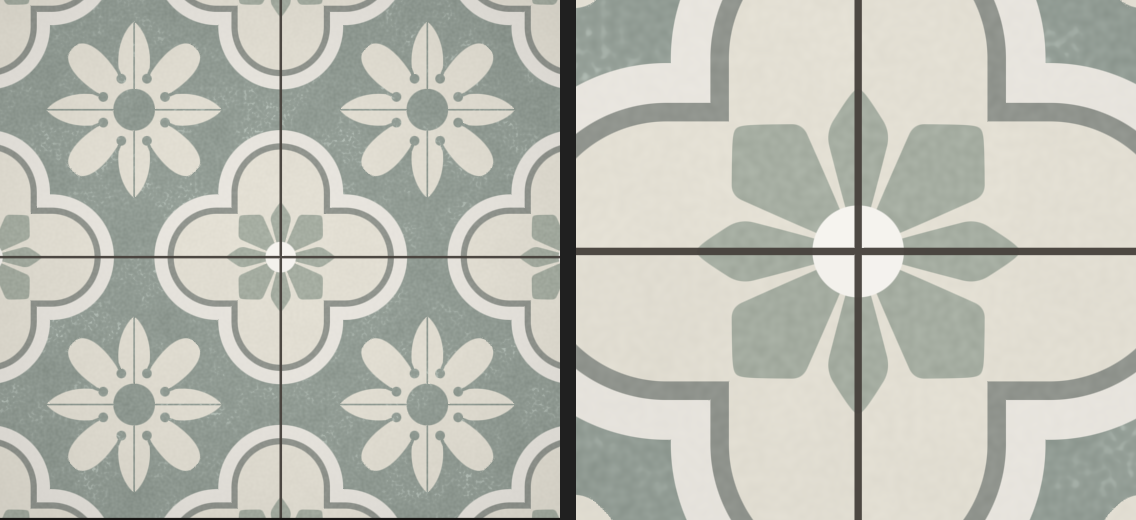
Left, the full canvas; right, a detail of the centre.
A Shadertoy shader for this pattern:

```glsl
// Glazed floor tiles: eight-petal flowers between quatrefoil medallions, with grout and worn glaze.

const vec2 TILES = vec2(1.910, 1.764);         // tiles across and down the canvas
const vec2 GROUT_CROSS = vec2(0.5013, 0.5055); // where four tiles meet

const vec3 GREEN = vec3(0.565, 0.605, 0.575);
const vec3 PALE_GREEN = vec3(0.635, 0.665, 0.620);
const vec3 LINE_GREY = vec3(0.555, 0.570, 0.545);
const vec3 CREAM = vec3(0.872, 0.857, 0.812);
const vec3 BAND_WHITE = vec3(0.892, 0.880, 0.855);
const vec3 HUB_WHITE = vec3(0.940, 0.932, 0.915);
const vec3 GROUT = vec3(0.27, 0.25, 0.23);

vec2 hash2(vec2 p) {
    vec3 q = fract(p.xyx * vec3(0.1031, 0.1030, 0.0973));
    q += dot(q, q.yzx + 33.33);
    return fract((q.xx + q.yz) * q.zy);
}

float cornerSlope(vec2 cell, vec2 offset) {
    float angle = 6.2832 * hash2(cell).x;
    return dot(vec2(cos(angle), sin(angle)), offset);
}

// Gradient noise, about -0.7 to 0.7
float gradientNoise(vec2 p) {
    vec2 i = floor(p), f = fract(p);
    vec2 s = f * f * f * (f * (f * 6.0 - 15.0) + 10.0);
    vec2 e = vec2(1.0, 0.0);
    float low = mix(cornerSlope(i, f), cornerSlope(i + e, f - e), s.x);
    float high = mix(cornerSlope(i + e.yx, f - e.yx), cornerSlope(i + 1.0, f - 1.0), s.x);
    return mix(low, high, s.y);
}

float fbm(vec2 p) {
    float sum = 0.0, gain = 0.5;
    for (int k = 0; k < 4; k++) {
        sum += gain * gradientNoise(p);
        p = p * 2.1 + 17.3;
        gain *= 0.6;
    }
    return sum;
}

// Coverage of the region d < 0
float fill(float d) {
    float w = max(fwidth(d), 1e-5);
    return smoothstep(0.75 * w, -0.75 * w, d);
}

vec2 foldOctant(vec2 p) {
    p = abs(p);
    return vec2(min(p.x, p.y), max(p.x, p.y));
}

// Folded point in the frame of the diagonal: x across, y along
vec2 toDiagonal(vec2 q) {
    return vec2(q.y - q.x, q.x + q.y) * 0.70711;
}

// Four round-ended arms
float quatrefoil(vec2 q, float reach, float radius) {
    return length(vec2(q.x, max(q.y - reach, 0.0))) - radius;
}

// Leaf from the origin to its tip, widest where the two powers balance
float leaf(vec2 q, float tip, float halfWidth, float basePower, float tipPower) {
    float t = clamp(q.y / tip, 0.0, 1.0);
    float peak = basePower / (basePower + tipPower);
    float w = halfWidth * pow(t / peak, basePower) * pow((1.0 - t) / (1.0 - peak), tipPower);
    return max(q.x - w, q.y - tip);
}

// Petal that widens along its sides, then closes to a softened tip
float kite(vec2 q, float spread, float base, float tip, float closing) {
    float v = sqrt(q.x * q.x + 0.00006);
    float side = v - spread * q.y - base;
    float cap = (v - closing * (tip - q.y)) / sqrt(1.0 + closing * closing);
    float blend = max(0.012 - abs(side - cap), 0.0);
    return max(side, cap) + blend * blend / 0.048;
}

float flower(vec2 q) {
    float petals = min(leaf(q, 0.298, 0.054, 1.0, 0.8),
                       leaf(toDiagonal(q), 0.296, 0.057, 0.9, 0.4));
    // Slits between petals, each ending in a round drop
    vec2 axis = vec2(0.3827, 0.9239);
    float along = dot(q, axis);
    float slit = length(q - axis * clamp(along, 0.114, 0.18)) - 0.0055;
    float drop = length(q - axis * 0.114) - 0.0165;
    float vein = q.x - 0.0028;
    float hub = length(q) - 0.071;
    return max(petals, -min(min(slit, drop), min(vein, hub)));
}

float rosette(vec2 q) {
    return min(kite(q, 0.25, 0.004, 0.196, 0.61),
               kite(toDiagonal(q), 0.38, 0.002, 0.204, 1.0));
}

void mainImage(out vec4 fragColor, in vec2 fragCoord) {
    vec2 uv = fragCoord / iResolution.xy;
    vec2 p = (uv - GROUT_CROSS) * TILES;
    vec2 medallion = foldOctant(fract(p + 0.5) - 0.5);
    vec2 bloom = foldOctant(fract(p) - 0.5);

    // Glaze wear: soft clouds, fine grain and pale scuffs
    float cloud = fbm(p * 7.0);
    float grain = gradientNoise(p * 95.0) + 0.6 * gradientNoise(p * 48.0 + 9.0);
    float scuff = smoothstep(0.05, 0.6, grain) * smoothstep(-0.05, 0.35, cloud);
    vec3 color = GREEN + 0.05 * cloud + 0.035 * grain + 0.09 * scuff;

    // Printed motifs
    vec3 cream = CREAM + 0.012 * grain + 0.015 * cloud;
    color = mix(color, cream, fill(flower(bloom)));
    color = mix(color, BAND_WHITE + 0.008 * grain, fill(quatrefoil(medallion, 0.218, 0.213)));
    color = mix(color, LINE_GREY + 0.025 * grain, fill(quatrefoil(medallion, 0.218, 0.168)));
    color = mix(color, cream, fill(quatrefoil(medallion, 0.218, 0.147)));
    color = mix(color, PALE_GREEN + 0.03 * grain, fill(rosette(medallion)));
    color = mix(color, HUB_WHITE, fill(length(medallion) - 0.052));

    // Tile tone, uneven light, grout and the dark lower edge
    color *= 0.99 + 0.02 * hash2(floor(p) + 5.0).x;
    color *= 1.02 - 0.16 * dot(uv - 0.5, uv - 0.5);
    color = mix(color, GROUT, 0.95 * fill(medallion.x - 0.0042));
    color = mix(color, GROUT * 0.3, fill(uv.y - 0.004));
    fragColor = vec4(color, 1.0);
}
```
